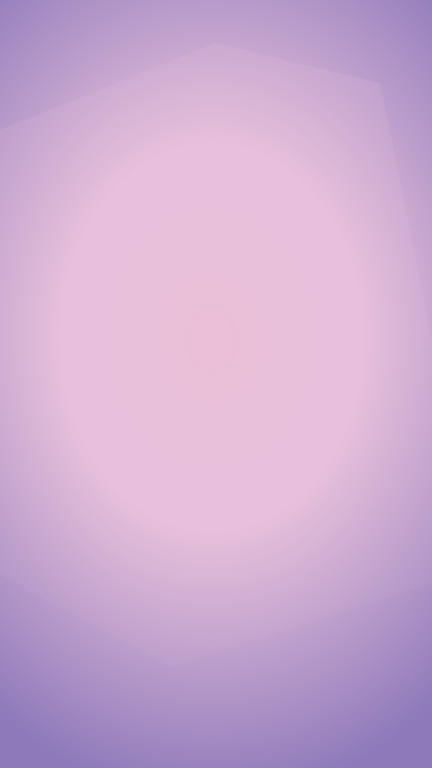
Reproduce this background procedurally as a Shadertoy shader.

```glsl
#define GLOW_CENTER vec2(0.49, 0.56)
#define GLOW_RADIUS vec2(0.347, 0.25)
#define FADE_END 2.42
#define HEART_PINK vec3(0.918, 0.750, 0.842)
#define GLOW_PINK vec3(0.906, 0.754, 0.858)
#define EDGE_VIOLET vec3(0.555, 0.475, 0.728)
#define PANE_LOW 0.07
#define PANE_HIGH 0.16

const int CORNERS = 7;

// Signed distance to a convex pane with clockwise corners, in canvas heights
float paneDistance(vec2 uv, vec2 aspect) {
    vec2 corners[CORNERS] = vec2[CORNERS](
        vec2(-0.10, 0.808), vec2(0.498, 0.944), vec2(0.88, 0.892),
        vec2(1.10, 0.278), vec2(1.10, 0.258), vec2(0.398, 0.132),
        vec2(-0.10, 0.281));
    float dist = -1e3;
    for (int i = 0; i < CORNERS; i++) {
        vec2 start = corners[i] * aspect;
        vec2 side = corners[(i + 1) % CORNERS] * aspect - start;
        vec2 outward = normalize(vec2(-side.y, side.x));
        dist = max(dist, dot(uv * aspect - start, outward));
    }
    return dist;
}

void mainImage(out vec4 fragColor, in vec2 fragCoord) {
    vec2 uv = fragCoord / iResolution.xy;
    vec2 aspect = vec2(iResolution.x / iResolution.y, 1.0);

    // Oval glow: flat pink core, then a linear fade to violet
    float radius = length((uv - GLOW_CENTER) / GLOW_RADIUS);
    vec3 core = mix(HEART_PINK, GLOW_PINK, smoothstep(0.0, 0.8, radius));
    float fade = clamp((radius - 1.0) / (FADE_END - 1.0), 0.0, 1.0);
    vec3 color = mix(core, EDGE_VIOLET, fade);

    // Translucent pane, fainter toward the bottom
    float pixel = 1.0 / iResolution.y;
    float pane = 1.0 - smoothstep(-pixel, pixel, paneDistance(uv, aspect));
    float strength = mix(PANE_LOW, PANE_HIGH, smoothstep(0.1, 0.9, uv.y));
    color = mix(color, GLOW_PINK, pane * strength);

    fragColor = vec4(color, 1.0);
}
```
